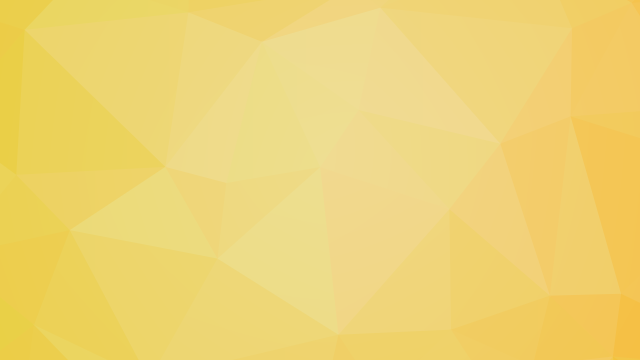
Reproduce this background procedurally as a WebGL 2 fragment shader.

```glsl
#version 300 es
precision highp float;
// Low-poly background: irregular flat triangles, pale cream centre fading to gold.

#define CELL 0.31                     // grid spacing, in canvas heights
#define JITTER 0.86                   // vertex scatter, keep below 1
#define TILT 0.33                     // grid rotation, radians
#define FOCUS vec2(0.53, 0.56)        // palest point, fraction of the canvas
#define FALLOFF 0.95                  // fade to gold per canvas height
#define TONE_NOISE 0.26               // pale/gold variation per facet
#define HUE_NOISE 0.9                 // green/orange variation per facet
#define INNER_GRADIENT 0.25           // shading within a facet
#define PALE vec3(0.938, 0.870, 0.600)
#define GOLD vec3(0.938, 0.785, 0.275)
#define WARM_SHIFT vec3(0.016, -0.020, 0.004) // added to the right, removed on the left

uniform vec2 u_resolution;
out vec4 fragColor;

// Integer hash, three values in 0..1
vec3 hash3(ivec2 cell, int salt) {
    uvec3 v = uvec3(ivec3(cell, salt)) * 1664525u + 1013904223u;
    v.x += v.y * v.z; v.y += v.z * v.x; v.z += v.x * v.y;
    v ^= v >> 16u;
    v.x += v.y * v.z; v.y += v.z * v.x; v.z += v.x * v.y;
    return vec3(v >> 8u) / 16777216.0;
}

float cross2(vec2 a, vec2 b) { return a.x * b.y - a.y * b.x; }

mat2 rotation(float angle) {
    float c = cos(angle), s = sin(angle);
    return mat2(c, s, -s, c);
}

// Grid vertex, kept inside its own cell
vec2 vertex(ivec2 cell) {
    return vec2(cell) + 0.5 + JITTER * (hash3(cell, 7).xy - 0.5);
}

// Signed distance to the line a-b, negative on its left
float edgeDistance(vec2 p, vec2 a, vec2 b) {
    return -cross2(normalize(b - a), p - a);
}

// Sine of the sum of the angles at b and d: positive when a-c is the Delaunay diagonal
float diagonalTest(vec2 a, vec2 b, vec2 c, vec2 d) {
    return cross2(c - b, a - b) * dot(a - d, c - d)
         + dot(c - b, a - b) * cross2(a - d, c - d);
}

// Facet colour from its place on the canvas and its random values
vec3 facetColor(vec2 gridPos, vec3 rnd) {
    float aspect = u_resolution.x / u_resolution.y;
    vec2 pos = rotation(-TILT) * gridPos * CELL - FOCUS * vec2(aspect, 1.0);
    float tone = FALLOFF * length(pos) - 0.06 + TONE_NOISE * (rnd.x - 0.5);
    float warmth = clamp(pos.x / (0.5 * aspect), -1.0, 1.0) + HUE_NOISE * (rnd.y - 0.5);
    return mix(PALE, GOLD, clamp(tone, 0.0, 1.1)) + WARM_SHIFT * warmth;
}

// Adds one counter-clockwise triangle, weighted by its pixel coverage
void addFacet(inout vec4 sum, vec2 p, float pixel, vec2 a, vec2 b, vec2 c, vec3 rnd) {
    float dist = max(edgeDistance(p, a, b), max(edgeDistance(p, b, c), edgeDistance(p, c, a)));
    float coverage = clamp(0.5 - dist / pixel, 0.0, 1.0);
    vec2 place = mix((a + b + c) / 3.0, p, INNER_GRADIENT);
    sum += coverage * vec4(facetColor(place, rnd), 1.0);
}

void main() {
    vec2 p = rotation(TILT) * gl_FragCoord.xy / (u_resolution.y * CELL);
    float pixel = 1.0 / (u_resolution.y * CELL);
    ivec2 home = ivec2(floor(p));
    vec4 sum = vec4(0.0);

    // Only the four quads touching this cell can cover the point
    for (int j = -1; j <= 0; j++) {
        for (int i = -1; i <= 0; i++) {
            ivec2 cell = home + ivec2(i, j);
            vec2 a = vertex(cell);
            vec2 b = vertex(cell + ivec2(1, 0));
            vec2 c = vertex(cell + ivec2(1, 1));
            vec2 d = vertex(cell + ivec2(0, 1));
            vec3 rnd1 = hash3(cell, 21);
            vec3 rnd2 = hash3(cell, 22);
            if (diagonalTest(a, b, c, d) > 0.0) {
                addFacet(sum, p, pixel, a, b, c, rnd1);
                addFacet(sum, p, pixel, a, c, d, rnd2);
            } else {
                addFacet(sum, p, pixel, a, b, d, rnd1);
                addFacet(sum, p, pixel, b, c, d, rnd2);
            }
        }
    }
    fragColor = vec4(sum.rgb / max(sum.a, 1e-4), 1.0);
}
```
